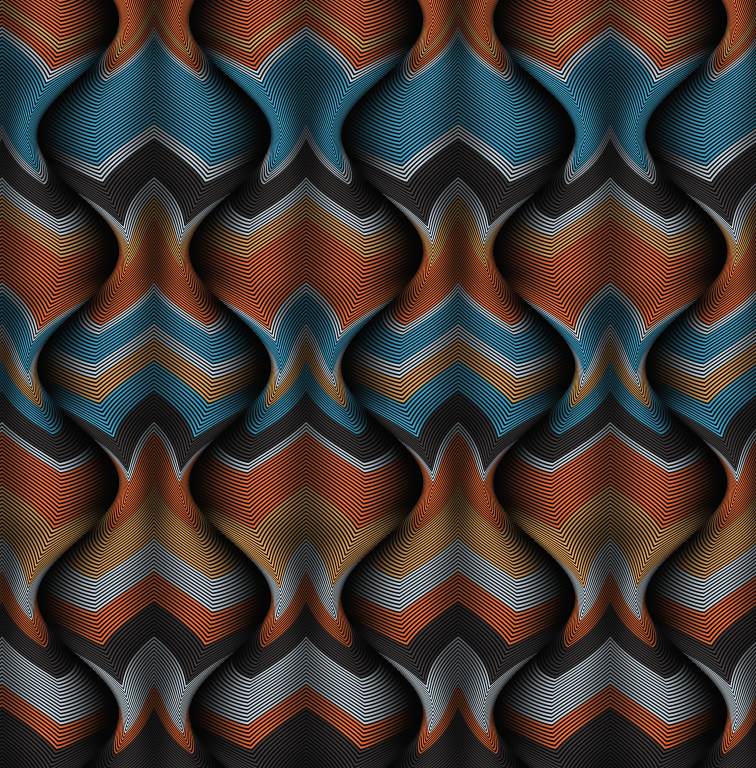
A Shadertoy shader for this pattern:

```glsl
// Interlocking pleated columns of fine chevron lines, banded in orange, teal, sand and silver.

const float PI = 3.14159;
const float COLUMN = 0.198;        // spacing of column centres, in canvas heights
const float FIRST_CENTRE = 0.0026; // centre of column zero
const float SWELL = 0.0535;        // how far a column edge swings
const float PERIOD = 0.301;        // vertical distance between bulges
const float BULGE_TOP = 0.026;     // widest place of the even columns
const float LINES = 204.0;         // lines per canvas height
const float LINE_DUTY = 0.55;      // painted share of each line step
const float LIGHT_LEAD = 0.55;     // phase lead of the shading over the shape
const int SAMPLES = 3;             // antialiasing grid side

const vec3 GAP = vec3(0.025, 0.022, 0.022);
const vec3 INKS[5] = vec3[5](
    vec3(0.26, 0.24, 0.24),        // charcoal
    vec3(0.98, 0.45, 0.23),        // orange
    vec3(0.93, 0.67, 0.38),        // sand
    vec3(0.25, 0.68, 0.84),        // teal
    vec3(0.82, 0.88, 0.92));       // silver

// Lower end of each colour band, and the ink of each band, top to bottom
const int BANDS = 24;
const float BAND_END[24] = float[24](
    0.000, 0.016, 0.036, 0.047, 0.163, 0.180, 0.228, 0.257,
    0.286, 0.368, 0.381, 0.424, 0.440, 0.469, 0.512, 0.549,
    0.563, 0.634, 0.703, 0.745, 0.784, 0.828, 0.892, 0.921);
const int BAND_INK[25] = int[25](
    1, 2, 1, 4, 3, 4, 0, 4, 2, 1, 4, 3, 4, 2, 3, 0,
    4, 1, 2, 4, 1, 0, 4, 1, 0);

vec3 bandInk(float v) {
    int band = 0;
    for (int i = 0; i < BANDS; i++) band += v > BAND_END[i] ? 1 : 0;
    return INKS[BAND_INK[band]];
}

float phaseAt(float column, float y) {
    return 2.0 * PI * (y - BULGE_TOP) / PERIOD + PI * column;
}

float halfWidth(float column, float y) {
    return 0.5 * COLUMN + SWELL * cos(phaseAt(column, y));
}

// Height along the cloth: a ridge at the centre, a valley, then a curl up to the edge
float clothHeight(float column, float d, float y) {
    float fullness = 0.5 + 0.5 * cos(phaseAt(column, y));
    float u = abs(d) / halfWidth(column, y);
    float valley = mix(0.72, 0.50, fullness);
    float depth = mix(0.066, 0.053, fullness);
    float curl = clamp((u - valley) / (1.0 - valley), 0.0, 1.0);
    float fall = min(u / valley, 1.0) - 0.65 * pow(curl, 1.35);
    return y - depth * fall;
}

// Running integral of the line pulse, for box filtering
float pulseSum(float x) {
    return floor(x) * LINE_DUTY + min(fract(x), LINE_DUTY);
}

// Bulges fade into shadow at the edge; necks carry a lit rim, brighter on the left
float shading(float column, float d, float y) {
    float u = abs(d) / halfWidth(column, y);
    float right = smoothstep(-0.015, 0.015, d);
    float fullness = 0.5 + 0.5 * cos(phaseAt(column, y) + LIGHT_LEAD);
    float bulge = mix(0.50, 1.0, smoothstep(0.0, 0.38, u))
                * smoothstep(mix(1.0, 0.96, right), 0.42, u);
    float neck = mix(0.36, 1.05, smoothstep(0.05, 0.75, u))
               * mix(1.0, 0.72, right * smoothstep(0.5, 1.0, u))
               * (1.0 - 0.5 * smoothstep(0.88, 1.0, u));
    return mix(neck, bulge, smoothstep(0.2, 0.75, fullness));
}

vec3 cloth(vec2 p, float pixel) {
    // Choose the column whose wavy edge encloses the point
    float x = p.x - FIRST_CENTRE;
    float column = floor(x / COLUMN + 0.5);
    float d = x - column * COLUMN;
    if (abs(d) > halfWidth(column, p.y)) {
        float side = sign(d);
        column += side;
        d -= side * COLUMN;
    }

    // Lines filtered by how steeply the cloth runs under this sample
    float v = clothHeight(column, d, p.y);
    vec2 slope = vec2(clothHeight(column, d + pixel, p.y),
                      clothHeight(column, d, p.y + pixel)) - v;
    float spread = max(length(slope) * LINES * 0.5, 0.02);
    float row = v * LINES;
    float line = (pulseSum(row + 0.5 * spread) - pulseSum(row - 0.5 * spread)) / spread;

    // Each line keeps one ink along its whole length
    vec3 ink = bandInk((floor(row) + 0.5) / LINES);
    return mix(GAP, ink * shading(column, d, p.y) + 0.015, line);
}

void mainImage(out vec4 fragColor, in vec2 fragCoord) {
    float pixel = 1.0 / iResolution.y;
    vec3 sum = vec3(0.0);
    for (int j = 0; j < SAMPLES; j++) {
        for (int i = 0; i < SAMPLES; i++) {
            vec2 offset = (vec2(i, j) + 0.5) / float(SAMPLES) - 0.5;
            vec2 p = (fragCoord + offset) * pixel;
            sum += cloth(vec2(p.x, 1.0 - p.y), pixel);
        }
    }
    fragColor = vec4(sum / float(SAMPLES * SAMPLES), 1.0);
}
```
